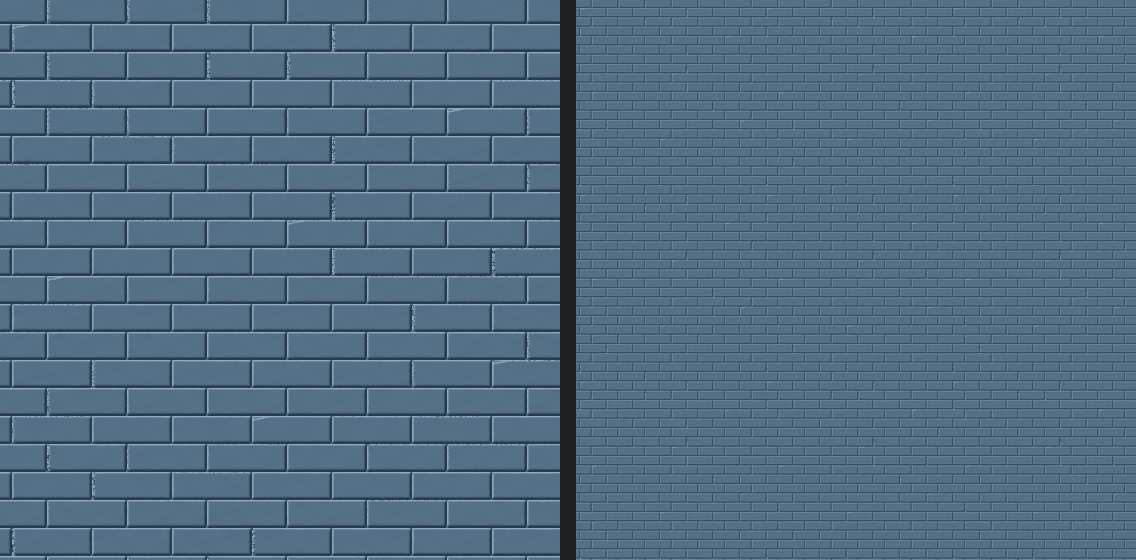
Left, the tile; right, the same tile 3 across and 3 down.
Give the GLSL for this texture, as a Shadertoy shader.

```glsl
// Painted blue brick wall in running bond, with bevelled edges and chipped joints

float hash(vec2 p) {
    return fract(sin(dot(p, vec2(127.1, 311.7))) * 4375.85);
}

// Distance to the nearest scattered point; wraps after n cells
float cellNoise(vec2 uv, float n) {
    vec2 cell = floor(uv * n), f = fract(uv * n);
    float nearest = 2.0;
    for (int y = -1; y <= 1; y++)
    for (int x = -1; x <= 1; x++) {
        vec2 o = vec2(x, y);
        vec2 id = mod(cell + o, n);
        vec2 point = o + vec2(hash(id), hash(id + 57.3));
        nearest = min(nearest, length(point - f));
    }
    return nearest;
}

// Layered sines with whole frequencies, so they wrap
float smudge(vec2 uv) {
    vec2 a = uv * 6.28318;
    return 0.5 * sin(5.0 * a.x + 23.0 * a.y + 2.0 * sin(9.0 * a.x))
         + 0.5 * sin(13.0 * a.x - 31.0 * a.y + 2.0 * sin(17.0 * a.y));
}

void mainImage(out vec4 fragColor, in vec2 fragCoord) {
    vec2 uv = fragCoord / iResolution.xy;
    const vec2 count = vec2(7.0, 20.0);
    vec3 paint = vec3(0.33, 0.44, 0.53);
    vec3 shadow = vec3(0.15, 0.23, 0.30);
    vec3 highlight = vec3(0.60, 0.70, 0.79);
    vec3 mortar = vec3(0.45, 0.55, 0.64);

    // Brick layout: alternate rows are shifted
    float row = floor(uv.y * count.y - 0.16);
    float shift = mod(row, 2.0) < 0.5 ? 0.146 : 0.583;
    vec2 grid = uv * count - vec2(shift, 0.16);
    vec2 id = mod(floor(grid), count);
    vec2 p = (fract(grid) - 0.5) / count;
    vec2 halfSize = 0.5 / count - 0.0012;

    // Wear differs from brick to brick
    float grain = cellNoise(uv, 220.0);
    float wornLeft = smoothstep(0.72, 0.95, hash(id + 3.7));
    float wornTop = smoothstep(0.75, 0.95, hash(id + 19.1));
    float cracked = step(0.955, hash(id + 41.9));
    vec2 corner = vec2(p.x + halfSize.x, halfSize.y - p.y);
    float leftStrip = wornLeft * smoothstep(0.0065, 0.003, corner.x);
    float topStrip = wornTop * smoothstep(0.005, 0.001, corner.y);

    // Rounded brick outline, roughened by the grain
    vec2 q = abs(p) - halfSize + 0.0025;
    float d = length(max(q, 0.0)) + min(max(q.x, q.y), 0.0) - 0.0025;
    d += (grain - 0.45) * (0.0008 + 0.002 * max(leftStrip, topStrip));

    // Bevel lit from the upper left
    vec2 normal = sign(p) * normalize(exp(q / 0.002));
    float facing = normal.y - 0.9 * normal.x;
    float lit = smoothstep(0.0, 0.8, facing);
    float unlit = smoothstep(0.0, 0.8, -facing);
    float rim = (d + 0.0009) / 0.0014;

    vec3 color = paint + 0.005 * smudge(uv);
    color = mix(color, shadow, unlit * smoothstep(-0.0052, -0.0003, d));
    color = mix(color, shadow, 0.6 * lit * smoothstep(0.0, 0.0014, d));
    color = mix(color, highlight, 0.95 * lit * exp(-rim * rim));
    color = mix(color, mortar, 0.8 * smoothstep(0.0012, 0.0026, d));

    // Flaking speckles along worn joints
    vec3 flake = mix(highlight, shadow, smoothstep(0.25, 0.75, grain));
    color = mix(color, flake, 0.7 * leftStrip + 0.35 * topStrip);

    // Slanted crack across the upper left corner
    float slant = corner.y - 0.007 + 0.2 * corner.x + 0.002 * (grain - 0.45);
    float crack = smoothstep(0.0022, 0.0003, abs(slant))
                * smoothstep(0.034, 0.026, corner.x) * step(0.0, corner.x);
    color = mix(color, highlight, 0.75 * cracked * crack);

    fragColor = vec4(color, 1.0);
}
```
